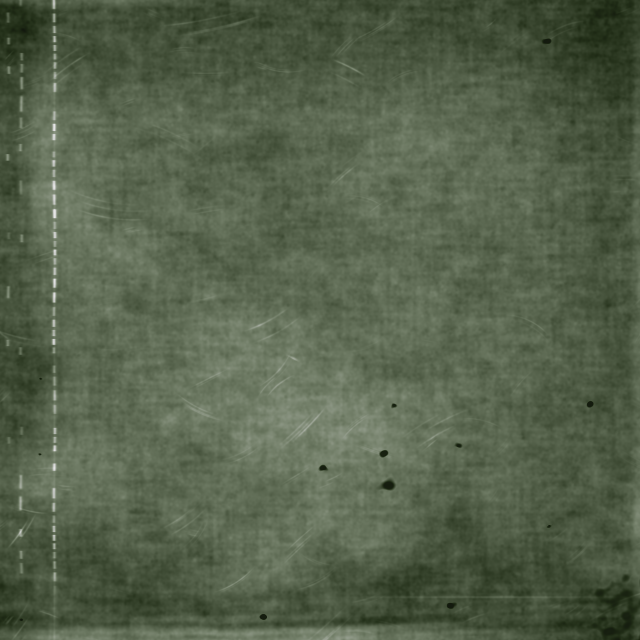
Write a Shadertoy shader that draws this texture.

```glsl
vec2 hash2(vec2 p) {
    vec3 q = fract(p.xyx * vec3(0.1031, 0.1030, 0.0973));
    q += dot(q, q.yzx + 33.33);
    return fract((q.xx + q.yz) * q.zy);
}

// Cellular noise: one signed soft bump per jittered cell, zero mean
float bumpNoise(vec2 p) {
    vec2 cell = floor(p);
    float sum = 0.0;
    for (int j = -1; j <= 1; j++)
    for (int i = -1; i <= 1; i++) {
        vec2 id = cell + vec2(i, j);
        vec2 d = p - id - hash2(id);
        float falloff = max(0.0, 1.0 - dot(d, d));
        sum += (hash2(id + 71.3).x * 2.0 - 1.0) * falloff * falloff;
    }
    return sum;
}

float layeredNoise(vec2 p, int octaves, float gain) {
    float sum = 0.0, amp = 1.0;
    for (int i = 0; i < octaves; i++) {
        sum += amp * bumpNoise(p);
        p = mat2(1.6, 1.2, -1.2, 1.6) * p + 17.7;
        amp *= gain;
    }
    return sum;
}

// Small bundles of curved parallel hairlines, scattered by cell
float scratches(vec2 uv, float scale, float width, float share) {
    vec2 p = uv * scale, cell = floor(p);
    float sum = 0.0;
    for (int j = -1; j <= 1; j++)
    for (int i = -1; i <= 1; i++) {
        vec2 id = cell + vec2(i, j);
        vec2 place = hash2(id + scale), look = hash2(id + scale + 31.0);
        if (look.x > share) continue;
        float angle = mix(-0.5, 0.95, look.y);
        vec2 d = p - id - place;
        d = vec2(dot(d, vec2(cos(angle), sin(angle))), dot(d, vec2(-sin(angle), cos(angle))));
        d.y += (place.x - 0.5) * 0.8 * d.x * d.x;
        float halfLength = mix(0.15, 0.6, place.y);
        for (int k = 0; k < 3; k++) {
            vec2 shift = (hash2(id + float(k) * 9.1) - 0.5) * vec2(0.35, 0.2);
            vec2 q = d - shift;
            float line = exp(-pow(q.y / (width * scale), 2.0));
            float ends = 1.0 - smoothstep(0.3 * halfLength, halfLength, abs(q.x));
            sum += line * ends * mix(0.25, 1.0, hash2(id + float(k) + 5.0).y);
        }
    }
    return sum;
}

// Sparse dark flecks with ragged outlines
float specks(vec2 uv, float scale, float radius, float share) {
    vec2 p = uv * scale, id = floor(p);
    vec2 d = (p - id - mix(vec2(0.25), vec2(0.75), hash2(id + 4.0))) / scale;
    float ragged = length(d * vec2(0.8, 1.1)) + radius * 0.6 * bumpNoise(uv * 130.0);
    float size = radius * mix(0.5, 1.1, hash2(id + 8.0).x);
    return step(hash2(id + 13.0).y, share) * (1.0 - smoothstep(size * 0.5, size * 1.3, ragged));
}

// Vertical line of worn, uneven dashes
float stitches(vec2 uv, float column, float period, float share) {
    float x = uv.x - column - 0.001 * sin(uv.y * 23.0);
    float row = uv.y / period + 0.4 * sin(uv.y * 41.0);
    vec2 rnd = hash2(vec2(floor(row), column * 900.0));
    float dash = 1.0 - smoothstep(0.27, 0.42, abs(fract(row) - 0.5));
    return exp(-pow(x / 0.0027, 2.0)) * dash * step(rnd.x, share) * mix(0.35, 1.0, rnd.y);
}

float glow(vec2 uv, vec2 center, vec2 radius) {
    vec2 d = (uv - center) / radius;
    return exp(-dot(d, d));
}

// Broad light and dark areas, with worn borders
float shading(vec2 uv, float wobble) {
    vec2 w = uv + 0.035 * wobble;
    float tone = 0.395;
    tone += 0.055 * glow(uv, vec2(0.42, 0.40), vec2(0.32, 0.27));
    tone += 0.045 * glow(uv, vec2(0.76, 0.77), vec2(0.22, 0.13));
    tone -= 0.115 * smoothstep(0.80, 0.98, w.y);
    tone -= 0.060 * smoothstep(0.75, 1.0, w.x);
    tone -= 0.065 * glow(uv, vec2(1.0, 0.87), vec2(0.16, 0.13));
    tone -= 0.105 * (1.0 - smoothstep(0.05, 0.20, w.y));
    tone -= 0.095 * (1.0 - smoothstep(0.035, 0.10, uv.x + 0.01 * wobble));
    tone += 0.090 * glow(uv, vec2(0.065, 0.80), vec2(0.025, 0.12));
    float strip = 1.0 - smoothstep(0.010, 0.030, uv.y + 0.006 * wobble);
    tone += 0.200 * strip * (1.0 - smoothstep(0.55, 0.95, uv.x));
    tone += 0.100 * smoothstep(0.985, 1.0, uv.y) * (1.0 - smoothstep(0.1, 0.6, uv.x));
    tone += 0.080 * smoothstep(0.982, 0.998, uv.x);
    return tone;
}

vec3 palette(float tone) {
    float tint = smoothstep(0.0, 0.2, tone) * (1.0 - smoothstep(0.45, 0.9, tone));
    return vec3(tone) - vec3(0.05, 0.0, 0.09) * tint;
}

void mainImage(out vec4 fragColor, in vec2 fragCoord) {
    vec2 uv = fragCoord / iResolution.xy;
    float clouds = layeredNoise(uv * vec2(4.5, 6.0) + 3.0, 4, 0.75);
    float mottle = layeredNoise(uv * vec2(38.0, 46.0), 2, 0.9);
    float grain = layeredNoise(uv * 120.0 + 40.0, 2, 0.9);
    float weave = bumpNoise(uv * vec2(22.0, 170.0)) + 0.8 * bumpNoise(uv * vec2(170.0, 18.0) + 9.0);

    float tone = shading(uv, clouds);
    tone += 0.040 * clouds + 0.022 * mottle + 0.024 * grain + 0.022 * weave;

    // Horizontal rubbing near the bottom
    float rubbing = bumpNoise(vec2(uv.x * 3.0, uv.y * 110.0 + sin(uv.x * 5.0)));
    tone += 0.07 * rubbing * (1.0 - smoothstep(0.03, 0.11, uv.y));
    tone += 0.09 * glow(uv, vec2(0.76, 0.067), vec2(0.17, 0.002));

    // Scratches and stitched seam
    float wear = smoothstep(-0.7, 0.8, clouds);
    tone += 0.14 * wear * scratches(uv, 7.0, 0.0016, 0.40);
    tone += 0.07 * wear * scratches(uv + 0.37, 15.0, 0.0013, 0.45);
    float seam = stitches(uv, 0.085, 0.017, 0.85) * smoothstep(0.06, 0.13, uv.y);
    float margin = stitches(uv, 0.033, 0.023, 0.35) + stitches(uv, 0.013, 0.019, 0.22);
    tone += 0.42 * seam + 0.28 * margin + 0.05 * exp(-pow((uv.x - 0.085) / 0.002, 2.0));

    // Flecks, ink blot and stained corner
    float blot = length((uv - vec2(0.607, 0.242)) * vec2(0.75, 1.1)) + 0.004 * mottle;
    float dark = max(specks(uv, 9.0, 0.005, 0.13), 1.0 - smoothstep(0.006, 0.012, blot));
    float corner = glow(uv, vec2(1.0, 0.04), vec2(0.09, 0.08));
    dark = max(dark, 0.85 * smoothstep(0.55, 0.95, corner + 0.4 * mottle) * smoothstep(0.1, 0.5, corner));
    tone = mix(tone, 0.08, 0.9 * dark);

    fragColor = vec4(palette(clamp(tone, 0.05, 0.9)), 1.0);
}
```
